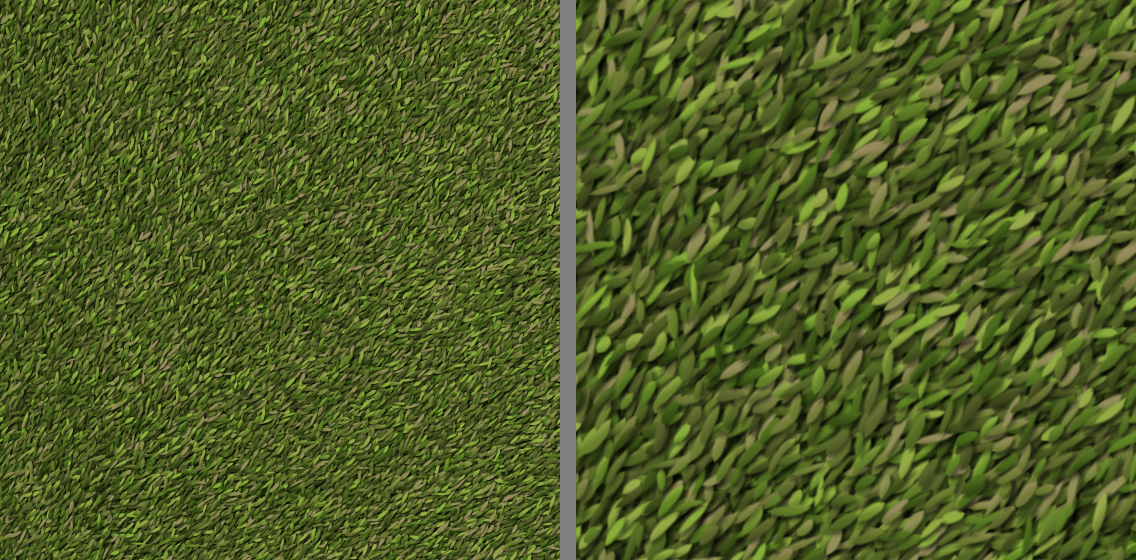
Left, the full canvas; right, a detail of the centre.
A three.js fragment shader for this texture:

```glsl
// Draws a dense mown lawn of short, slanted, overlapping grass blades.
varying vec2 vUv;

// Colours from deep shade to sunlit tip
const vec3 DEEP_SHADE = vec3(0.14, 0.18, 0.05);
const vec3 SHADE = vec3(0.24, 0.30, 0.10);
const vec3 LEAF = vec3(0.33, 0.40, 0.15);
const vec3 BRIGHT_LEAF = vec3(0.42, 0.49, 0.19);
const vec3 SUNLIT = vec3(0.60, 0.65, 0.30);
const vec3 STRAW = vec3(0.55, 0.56, 0.32);
const vec3 LUSH_TINT = vec3(0.88, 1.06, 0.72);
const vec3 DRY_TINT = vec3(1.10, 0.97, 1.20);

// Sizes, in canvas widths
const int LAYERS = 8;
const float CELL = 0.014;
const float MIN_HALF_LENGTH = 0.006;
const float MAX_HALF_LENGTH = 0.014;
const float MIN_HALF_WIDTH = 0.0018;
const float MAX_HALF_WIDTH = 0.0034;
const float BEND = 0.002;
const float EDGE = 0.0012;
const float SHADOW_SHIFT = 0.0026;
const float SHADOW_EDGE = 0.0025;

// Directions (radians) and light
const float LEAN = 0.85;
const float SCATTER = 0.85;
const float SHADOW_STRENGTH = 0.42;

vec4 hash4(vec2 p) {
  vec4 q = fract(p.xyxy * vec4(0.1031, 0.1030, 0.0973, 0.1099));
  q += dot(q, q.wzxy + 33.33);
  return fract((q.xxyz + q.yzzw) * q.zywx);
}

// Layered sines for broad drifts over the lawn, about -1 to 1
float drift(vec2 p) {
  float a = sin(9.0 * p.x + 2.0 * sin(7.0 * p.y + 1.0));
  float b = sin(17.0 * p.y - 11.0 * p.x + 1.5 * sin(13.0 * p.x));
  float c = sin(37.0 * p.x + 29.0 * p.y + 2.0 * sin(31.0 * p.y));
  return 0.4 * a + 0.35 * b + 0.25 * c;
}

// Tone 0 to 1 walks through the colours by their share of the lawn
vec3 grassColour(float tone, float dryness) {
  vec3 tip = mix(SUNLIT, STRAW, step(0.55, dryness));
  vec3 colour = mix(DEEP_SHADE, SHADE, smoothstep(0.02, 0.24, tone));
  colour = mix(colour, LEAF, smoothstep(0.22, 0.47, tone));
  colour = mix(colour, BRIGHT_LEAF, smoothstep(0.45, 0.70, tone));
  colour = mix(colour, tip, smoothstep(0.68, 0.92, tone));
  return colour * mix(LUSH_TINT, DRY_TINT, dryness);
}

// Approximate distance to a blunt blade lying along x
float bladeDistance(vec2 p, float halfLength, float halfWidth) {
  float along = abs(p.x) / halfLength;
  return abs(p.y) - halfWidth * (1.0 - along * along * along);
}

// Lays one blade and its shadow over the colour below
vec3 layBlade(vec3 below, vec2 p, vec4 shape, vec4 look, float lean, float depth, float light) {
  float angle = lean + SCATTER * (shape.z + look.x - 1.0);
  vec2 dir = vec2(cos(angle), sin(angle));
  vec2 local = vec2(dot(p, dir), dot(p, vec2(-dir.y, dir.x)));
  float halfLength = mix(MIN_HALF_LENGTH, MAX_HALF_LENGTH, shape.w);
  float halfWidth = mix(MIN_HALF_WIDTH, MAX_HALF_WIDTH, look.y);
  float along = local.x / halfLength;
  local.y += BEND * (look.w - 0.5) * along * along;

  vec2 shifted = local + vec2(0.0, SHADOW_SHIFT);
  float shade = 1.0 - smoothstep(-SHADOW_EDGE, SHADOW_EDGE,
                                 bladeDistance(shifted, halfLength, halfWidth));
  float cover = 1.0 - smoothstep(-EDGE, EDGE, bladeDistance(local, halfLength, halfWidth));

  // Tips and upper sides catch more light
  float tone = 0.75 * look.z + 0.20 * depth + 0.05 + light;
  tone += 0.13 * clamp(along, -1.0, 1.0);
  tone += 0.10 * clamp(local.y / halfWidth, -1.0, 1.0);
  float dryness = fract(look.w * 7.0 + shape.z);
  return mix(below * (1.0 - SHADOW_STRENGTH * shade), grassColour(tone, dryness), cover);
}

void main() {
  vec2 fromCentre = vUv - 0.5;
  float broad = drift(vUv);
  float lean = LEAN + 0.32 * fromCentre.y - 0.28 * fromCentre.x + 0.12 * broad;
  float light = 0.10 * fromCentre.x + 0.05 * drift(vUv.yx * 1.3 + 0.4);
  vec3 colour = mix(DEEP_SHADE, SHADE, 0.3 + 0.3 * broad);

  // Stacked layers of cells, one blade in each cell
  for (int layer = 0; layer < LAYERS; layer++) {
    float index = float(layer);
    float depth = index / float(LAYERS - 1);
    vec2 grid = vUv / CELL + index * vec2(0.37, 0.61);
    vec2 home = floor(grid);
    for (int y = -1; y <= 1; y++) {
      for (int x = -1; x <= 1; x++) {
        vec2 cell = home + vec2(float(x), float(y));
        vec2 seed = cell + index * vec2(131.0, 97.0) + 17.0;
        vec4 shape = hash4(seed);
        vec4 look = hash4(seed + 1501.0);
        vec2 p = (grid - cell - shape.xy) * CELL;
        colour = layBlade(colour, p, shape, look, lean, depth, light);
      }
    }
  }
  gl_FragColor = vec4(colour, 1.0);
}
```
